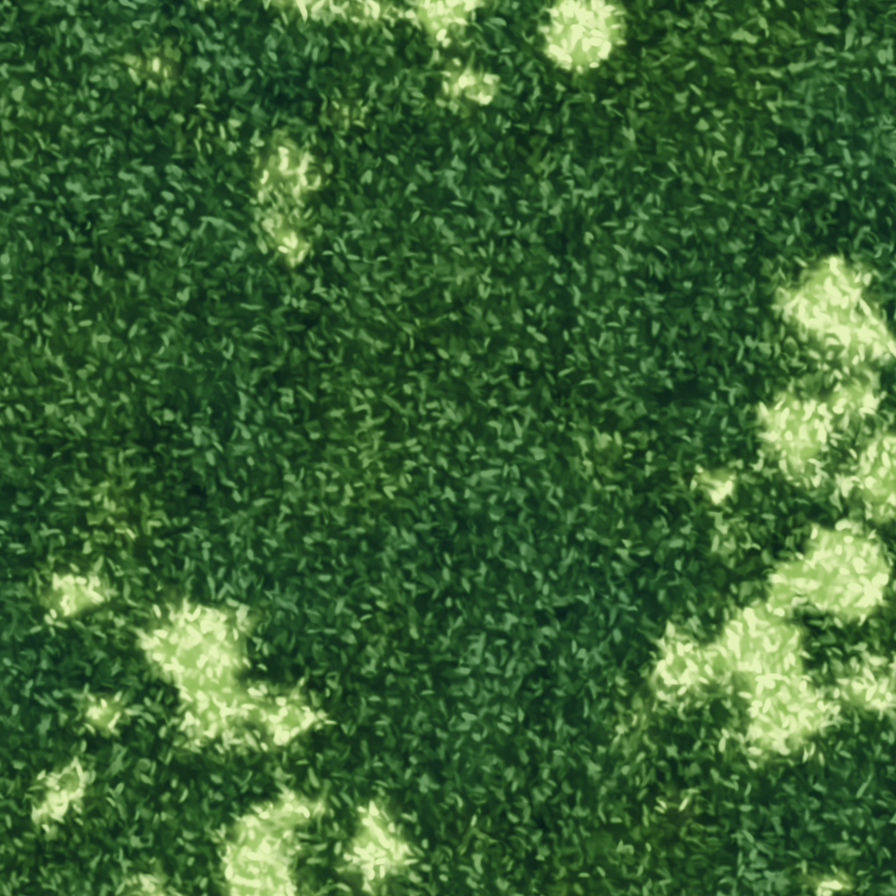
A three.js fragment shader for this texture:

```glsl
// Shaded lawn of short soft grass blades, dappled with patches of sunlight.
varying vec2 vUv;

const float BLADE_LAYERS = 6.0;
const float BLADE_CELLS = 48.0;
const float SPOT_CELLS = 14.0;

const vec3 SHADE_DEEP = vec3(0.03, 0.11, 0.09);
const vec3 SHADE_MID = vec3(0.17, 0.36, 0.15);
const vec3 SHADE_TIP = vec3(0.44, 0.63, 0.40);
const vec3 SUN_DEEP = vec3(0.21, 0.38, 0.14);
const vec3 SUN_MID = vec3(0.54, 0.72, 0.32);
const vec3 SUN_TIP = vec3(0.89, 0.95, 0.71);

vec3 hash3(vec2 cell, float seed) {
  vec3 q = fract(vec3(cell.xyx + seed * 17.3) * vec3(0.1031, 0.1030, 0.0973));
  q += dot(q, q.yxz + 33.33);
  return fract((q.xxy + q.yzz) * q.zyx);
}

mat2 rotation(float angle) {
  float c = cos(angle), s = sin(angle);
  return mat2(c, s, -s, c);
}

// Layered, rotated sines: smooth irregular variation around zero.
float waves(vec2 p, float frequency) {
  float sum = 0.0, weight = 0.5;
  p *= frequency;
  for (int i = 0; i < 4; i++) {
    p = rotation(1.1) * p * 1.45 + 2.7;
    sum += weight * sin(p.x + 1.3 * sin(p.y)) * cos(0.8 * p.y);
    weight *= 0.72;
  }
  return sum;
}

vec3 ramp(vec3 low, vec3 middle, vec3 high, float t) {
  float rise = clamp(2.0 * t, 0.0, 1.0);
  return mix(mix(low, middle, rise), high, smoothstep(0.42, 1.0, t));
}

// Coverage of one tapered, barely bent blade with blurred edges.
float bladeShape(vec2 d, float angle, float halfLength, float halfWidth, float bend) {
  d = rotation(-angle) * d;
  float along = d.x / halfLength;
  d.y += bend * along * along;
  float width = halfWidth * (1.0 - 0.4 * along * along);
  float side = 1.0 - smoothstep(0.0, 1.9 * width, abs(d.y));
  return side * (1.0 - smoothstep(0.3, 1.15, abs(along)));
}

// Brightness of overlapping blades, from deep layers to the top ones.
float grassTone(vec2 p, float lean) {
  float tone = 0.12;
  for (float layer = 0.0; layer < BLADE_LAYERS; layer++) {
    float depth = layer / (BLADE_LAYERS - 1.0);
    float turn = layer * 1.17;
    vec2 q = rotation(turn) * p * (BLADE_CELLS + 3.0 * layer) + layer * 7.31;
    vec2 home = floor(q);
    for (int y = -1; y <= 1; y++) {
      for (int x = -1; x <= 1; x++) {
        vec2 cell = home + vec2(float(x), float(y));
        vec3 place = hash3(cell, layer + 1.0);
        vec3 look = hash3(cell, layer + 21.0);
        float angle = turn + lean + (place.z - 0.5) * 2.4;
        float cover = bladeShape(q - cell - place.xy, angle,
          mix(0.4, 0.72, look.y), mix(0.15, 0.24, look.z), 0.25 * (look.z - 0.5));
        float bladeTone = mix(0.65, 1.0, depth) * (0.1 + 0.98 * pow(look.x, 1.5));
        tone = mix(tone, bladeTone, 0.85 * cover);
      }
    }
  }
  return tone;
}

// Chance of sunlight: three openings around a shaded middle.
float sunChance(vec2 p) {
  vec2 d = p - 0.5;
  float ring = (length(d) - 0.46) / 0.19;
  float openings = 0.5 + 0.4 * cos(3.0 * atan(d.y, d.x) - 5.6);
  return exp(-ring * ring) * (openings + 0.4 * d.x);
}

// Cellular sum of soft round light spots of varied size and strength.
float sunlight(vec2 p) {
  vec2 q = p * SPOT_CELLS;
  vec2 home = floor(q);
  float light = 0.0;
  for (int y = -2; y <= 2; y++) {
    for (int x = -2; x <= 2; x++) {
      vec2 cell = home + vec2(float(x), float(y));
      vec3 h = hash3(cell, 53.0);
      vec2 centre = cell + h.xy;
      float chance = sunChance(centre / SPOT_CELLS);
      float strength = smoothstep(h.z - 0.14, h.z + 0.3, chance);
      vec2 d = (q - centre) / mix(0.4, 0.75, fract(h.x * 7.0 + h.y * 3.0));
      light += strength * exp(-dot(d, d));
    }
  }
  return light;
}

void main() {
  // Grass, with clumps of darker and lighter growth
  float lean = 2.2 + 0.5 * waves(vUv, 5.0);
  float clump = 0.10 * waves(vUv + 3.1, 15.0) + 0.07 * waves(vUv + 6.4, 40.0);
  float tone = grassTone(vUv, lean) + clump;

  // Sun patches with edges frayed by the blades
  vec2 fray = vec2(waves(vUv, 32.0), waves(vUv + 5.0, 32.0));
  float light = sunlight(vUv + 0.02 * fray) + 0.3 * (tone - 0.4);
  float sun = smoothstep(0.22, 1.05, light);

  // Shade leans between cool and warm green
  vec3 shade = ramp(SHADE_DEEP, SHADE_MID, SHADE_TIP, tone + 0.06);
  float warmth = 0.5 * waves(vUv + 8.0, 6.0) + 0.4 * smoothstep(0.0, 0.4, light);
  shade += vec3(0.035, 0.02, -0.045) * warmth * (0.3 + tone);
  vec3 lit = ramp(SUN_DEEP, SUN_MID, SUN_TIP, 0.8 * tone + 0.48 * sun);
  gl_FragColor = vec4(mix(shade, lit, sun), 1.0);
}
```
